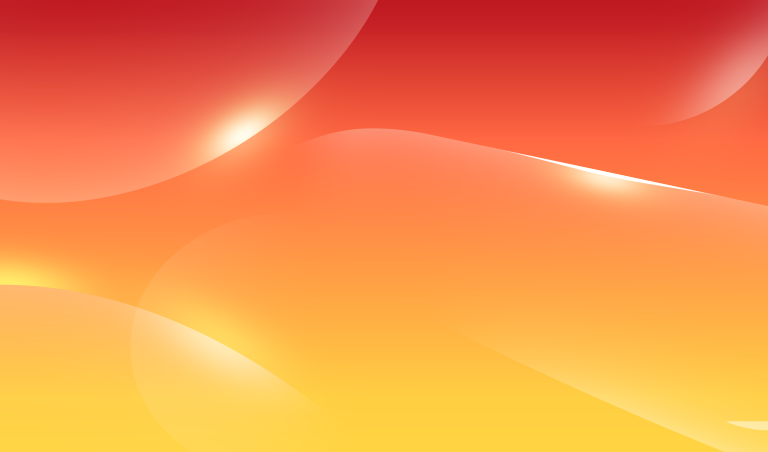
Reproduce this background procedurally as a WebGL 1 fragment shader.

```glsl
precision highp float;
// Warm red-to-gold gradient with translucent curved sheets and glowing rims.
uniform vec2 u_resolution;

// Lengths are in canvas heights; y runs downwards from the top edge.
const float ASPECT = 1.692;
const vec3 CRIMSON = vec3(0.75, 0.10, 0.13);
const vec3 RED     = vec3(0.79, 0.15, 0.155);
const vec3 CORAL   = vec3(1.00, 0.41, 0.26);
const vec3 ORANGE  = vec3(1.00, 0.52, 0.27);
const vec3 GOLD    = vec3(1.00, 0.81, 0.26);
const vec3 YELLOW  = vec3(1.00, 0.83, 0.26);
const vec3 SHEEN   = vec3(1.00, 0.95, 0.90);
const vec3 CREAM   = vec3(1.00, 0.95, 0.78);
const vec3 AMBER   = vec3(1.00, 0.82, 0.50);
const vec3 LEMON   = vec3(1.00, 0.93, 0.42);

const vec2 LOBE_CENTER = vec2(0.282, -0.082);
const vec2 LOBE_RADII  = vec2(0.661, 0.471);
const float LOBE_TILT  = -0.557;
const vec2 DISC_CENTER = vec2(1.410, -0.051);
const float DISC_RADIUS = 0.331;
const vec2 BUBBLE_CENTER = vec2(0.639, 0.767);
const vec2 BUBBLE_RADII  = vec2(0.352, 0.297);
const vec2 CREST = vec2(0.819, 0.284);
const float CREST_BEND = 0.128;
const float RIDGE_SLOPE = 0.2125;
const vec2 RAMP_START = vec2(0.936, 0.700);
const vec2 SLIVER_START = vec2(1.597, 0.932);

vec2 rotate(vec2 v, float angle) {
  float c = cos(angle), s = sin(angle);
  return vec2(c * v.x + s * v.y, c * v.y - s * v.x);
}

// Approximate distance inward from an ellipse's rim.
float ellipseDepth(vec2 q, vec2 radii) {
  float f = length(q / radii);
  return f * (1.0 - f) / max(length(q / (radii * radii)), 0.0001);
}

// Antialiased coverage of the region where depth is positive.
float cover(float depth) {
  return smoothstep(-0.7, 0.7, depth * u_resolution.y);
}

// Light falling away from a rim, with a soft tail.
float fade(float depth, float reach) {
  return exp(-max(depth, 0.0) / reach);
}

float glow(vec2 p, vec2 center, vec2 size, float angle) {
  vec2 q = rotate(p - center, angle) / size;
  return exp(-dot(q, q));
}

// Tinted halo with a pale core.
vec3 shine(vec3 base, vec3 tint, float amount) {
  base = mix(base, tint, 0.85 * amount);
  return mix(base, vec3(1.0, 0.99, 0.93), amount * amount * amount);
}

vec3 backdrop(float y) {
  vec3 c = mix(CRIMSON, RED, smoothstep(0.0, 0.09, y));
  c = mix(c, CORAL, clamp((y - 0.07) / 0.24, 0.0, 1.0));
  c = mix(c, ORANGE, clamp((y - 0.31) / 0.16, 0.0, 1.0));
  c = mix(c, GOLD, clamp((y - 0.47) / 0.41, 0.0, 1.0));
  return mix(c, YELLOW, smoothstep(0.88, 1.0, y));
}

void main() {
  vec2 uv = gl_FragCoord.xy / u_resolution;
  vec2 p = vec2(uv.x * ASPECT, 1.0 - uv.y);
  vec3 col = backdrop(p.y);

  // Upper-left lobe and its rim light
  float depth = ellipseDepth(rotate(p - LOBE_CENTER, LOBE_TILT), LOBE_RADII);
  float mask = cover(depth);
  col = mix(col, SHEEN, 0.26 * mask * fade(depth, 0.14));
  float light = glow(p, vec2(0.535, 0.302), vec2(0.125, 0.070), -0.557);
  col = shine(col, AMBER, light * mix(0.55, 1.0, mask));

  // Upper-right disc
  depth = DISC_RADIUS - length(p - DISC_CENTER);
  mask = cover(depth);
  light = glow(p, vec2(1.635, 0.180), vec2(0.155, 0.075), -0.80);
  float sweep = smoothstep(1.38, 1.62, p.x);
  col = mix(col, SHEEN, mask * (0.14 * sweep * fade(depth, 0.08) + 0.36 * light));
  col = mix(col, AMBER, 0.20 * light * (1.0 - mask));

  // Ridge: a rounded crest running into a straight slope
  float dx = p.x - CREST.x;
  float bend = min(dx, CREST_BEND);
  float ridge = CREST.y + (dx < 0.0 ? 1.376 : 0.83) * bend * bend
              + RIDGE_SLOPE * max(dx - CREST_BEND, 0.0);
  depth = p.y - ridge;
  mask = cover(depth);
  sweep = smoothstep(0.62, 0.80, p.x);
  col = mix(col, SHEEN, 0.32 * mask * sweep * fade(depth, 0.075));
  light = glow(p, vec2(1.335, 0.392), vec2(0.125, 0.050), 0.209);
  col = shine(col, AMBER, 0.9 * light * mask);
  float along = (p.x - 1.344) / 0.16;
  float width = 0.009 * exp(-along * along);
  col = mix(col, vec3(1.0), mask * cover(width - depth) * smoothstep(0.0, 0.003, width));

  // Faint bubble, brightest on its left
  depth = ellipseDepth(p - BUBBLE_CENTER, BUBBLE_RADII);
  col = mix(col, SHEEN, 0.10 * cover(depth) * (1.0 - smoothstep(0.28, 0.74, p.x)));

  // Lower-left hill with a glow behind it and one on its shoulder
  depth = p.y - 0.630 - 0.545 * p.x * p.x;
  mask = cover(depth);
  light = glow(p, vec2(0.02, 0.635), vec2(0.155, 0.060), 0.08);
  col = mix(col, LEMON, light * (1.0 - mask));
  sweep = 1.0 - smoothstep(0.42, 0.78, p.x);
  col = mix(col, SHEEN, 0.28 * mask * sweep * fade(depth, 0.13));
  light = glow(p, vec2(0.485, 0.752), vec2(0.150, 0.065), 0.52);
  col = mix(col, mix(LEMON, CREAM, mask), light * mix(0.60, 0.80, mask));

  // Lower-right ramp, lit above its edge
  dx = p.x - RAMP_START.x;
  depth = RAMP_START.y + 0.505 * dx - 0.077 * dx * dx - p.y;
  sweep = smoothstep(-0.02, 0.55, dx);
  col = mix(col, CREAM, 0.48 * cover(depth) * sweep * fade(depth, 0.075));

  // Small sliver at the right edge
  float t = clamp((p.x - SLIVER_START.x) / 0.095, 0.0, 1.0);
  depth = p.y - SLIVER_START.y;
  col = mix(col, CREAM, 0.70 * cover(depth) * cover(0.02 * t * (2.0 - t) - depth)
                        * smoothstep(0.0, 0.1, t));

  gl_FragColor = vec4(col, 1.0);
}
```
